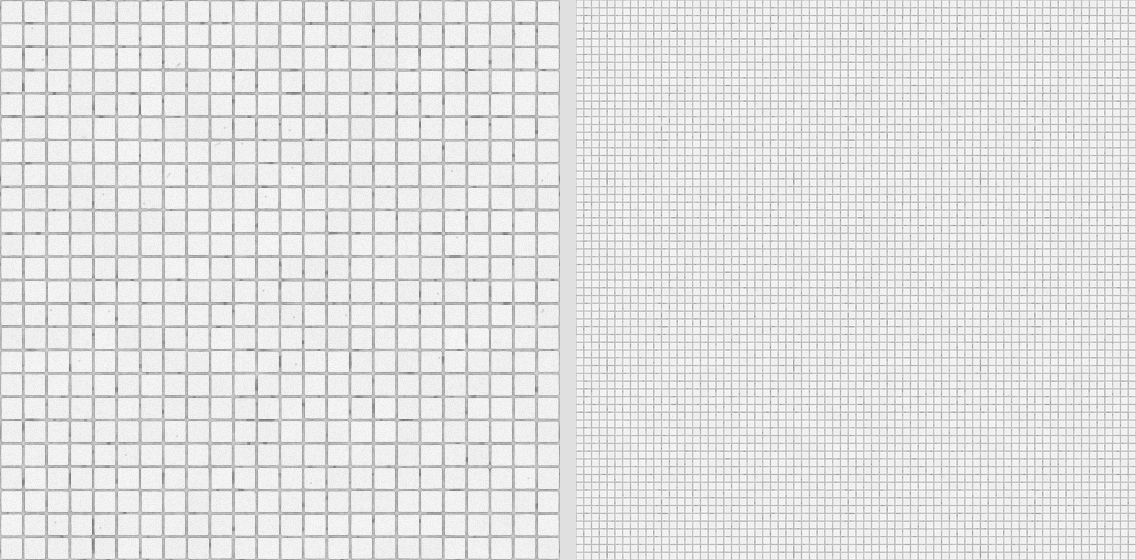
Left, the tile; right, the same tile 3 across and 3 down.
Reproduce this texture procedurally as a Shadertoy shader.

```glsl
const float TILES = 24.0;

vec2 hash2(vec2 p) {
    vec3 q = fract(p.xyx * vec3(0.1031, 0.1030, 0.0973));
    q += dot(q, q.yzx + 33.33);
    return fract((q.xx + q.yz) * q.zy);
}

// Value noise that wraps after a whole number of cells
float noise(vec2 p, float period) {
    vec2 i = floor(p), f = fract(p);
    f = f * f * (3.0 - 2.0 * f);
    float a = hash2(mod(i, period)).x;
    float b = hash2(mod(i + vec2(1, 0), period)).x;
    float c = hash2(mod(i + vec2(0, 1), period)).x;
    float d = hash2(mod(i + 1.0, period)).x;
    return mix(mix(a, b, f.x), mix(c, d, f.x), f.y);
}

// Fine cracks along the borders of wrapping Voronoi cells
float crackle(vec2 p, float period) {
    vec2 cell = floor(p), f = fract(p);
    float nearest = 8.0, second = 8.0;
    for (int y = -1; y <= 1; y++)
    for (int x = -1; x <= 1; x++) {
        vec2 o = vec2(x, y);
        float d = length(o + hash2(mod(cell + o, period)) - f);
        second = min(second, max(nearest, d));
        nearest = min(nearest, d);
    }
    return 1.0 - smoothstep(0.0, 0.35, second - nearest);
}

float roundedBox(vec2 p, vec2 halfSize, float radius) {
    vec2 q = abs(p) - halfSize + radius;
    return length(max(q, 0.0)) + min(max(q.x, q.y), 0.0) - radius;
}

// Sparse curved scuff marks, measured in tiles
float scuffs(vec2 p, float pixel) {
    float mark = 0.0;
    for (int i = 0; i < 9; i++) {
        vec2 seed = vec2(i, 7 * i + 3);
        vec2 rnd = hash2(seed + 41.0);
        vec2 d = mod(p - TILES * hash2(seed) + 0.5 * TILES, TILES) - 0.5 * TILES;
        float angle = 0.4 + 0.9 * rnd.x, c = cos(angle), s = sin(angle);
        d = vec2(c * d.x + s * d.y, c * d.y - s * d.x);
        float size = mix(0.06, 0.24, rnd.y * rnd.y);
        float across = abs(d.y - 0.8 * d.x * d.x);
        float along = 1.0 - smoothstep(0.5 * size, size, abs(d.x));
        mark = max(mark, along * (1.0 - smoothstep(0.01, 0.03 + pixel, across)));
    }
    return mark;
}

void mainImage(out vec4 fragColor, in vec2 fragCoord) {
    vec2 p = TILES * fragCoord / iResolution.xy;
    float pixel = TILES / iResolution.y;
    vec2 id = floor(p), local = fract(p) - 0.5;

    // Tile outline, slightly shifted and resized per tile
    vec2 shift = 0.018 * (hash2(id + 5.0) - 0.5);
    vec2 halfSize = 0.447 + 0.012 * (hash2(id + 90.0) - 0.5);
    float waver = 0.012 * (noise(p * 5.0, TILES * 5.0) - 0.5);
    float d = roundedBox(local - shift, halfSize, 0.07) + waver;

    // Glazed face with crackle and faint clouding
    float cloud = noise(p * 0.5, TILES * 0.5) - 0.5;
    float face = 0.957 - 0.038 * crackle(p * 11.0, TILES * 11.0);
    face += 0.012 * cloud + 0.014 * (hash2(id + 17.0).x - 0.5);
    face -= 0.035 * smoothstep(-0.035, 0.0, d);

    // Grout: dark beside the tiles, paler in the middle and at crossings
    float grain = noise(p * 13.0, TILES * 13.0) - 0.5;
    float patches = noise(p * 2.0 + 0.5, TILES * 2.0);
    float grout = mix(0.62, 0.72, smoothstep(0.005, 0.045, d));
    vec2 toLine = 0.5 - abs(local);
    float crossing = 1.0 - smoothstep(0.05, 0.13, length(toLine));
    grout = mix(grout, 0.78, 0.8 * crossing);
    grout += 0.09 * grain + 0.08 * (patches - 0.5);
    grout -= 0.16 * smoothstep(0.8, 0.95, noise(p * 3.0, TILES * 3.0)) * (1.0 - crossing);

    float shade = mix(face, grout, smoothstep(-0.5 * pixel, 0.5 * pixel, d));

    // Scuffs and stray specks
    shade -= 0.15 * scuffs(p, pixel) * (0.6 + grain);
    vec2 speck = hash2(id + 131.0);
    float speckOn = step(0.95, hash2(id + 61.0).y);
    float dot0 = length(local - 0.7 * (speck - 0.5));
    shade -= 0.14 * speckOn * (1.0 - smoothstep(0.01, 0.03 + pixel, dot0));

    fragColor = vec4(vec3(clamp(shade, 0.0, 1.0)), 1.0);
}
```
